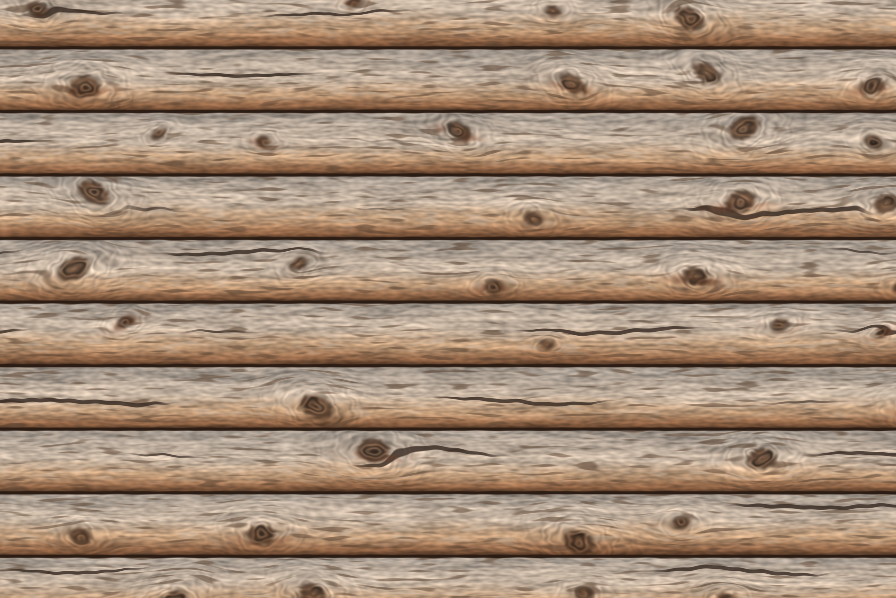
A WebGL 1 fragment shader for this texture:

```glsl
precision highp float;
uniform vec2 u_resolution;

float hash(vec2 p) {
  return fract(sin(dot(p, vec2(127.1, 311.7))) * 43758.545);
}

vec2 gradient(vec2 cell) {
  float a = 6.2832 * hash(cell);
  return vec2(cos(a), sin(a));
}

// Gradient noise, roughly -0.7 to 0.7
float noise(vec2 p) {
  vec2 i = floor(p), f = fract(p);
  vec2 u = f * f * f * (f * (f * 6.0 - 15.0) + 10.0);
  vec2 e = vec2(1.0, 0.0);
  float low = mix(dot(gradient(i), f), dot(gradient(i + e), f - e), u.x);
  float high = mix(dot(gradient(i + e.yx), f - e.yx), dot(gradient(i + 1.0), f - 1.0), u.x);
  return mix(low, high, u.y);
}

// Weathered grey at the top of a log, warm brown on its underside
vec3 logColor(float v) {
  vec3 c = mix(vec3(0.62, 0.58, 0.54), vec3(0.77, 0.70, 0.63), smoothstep(0.0, 0.42, v));
  c = mix(c, vec3(0.74, 0.60, 0.47), smoothstep(0.42, 0.74, v));
  c = mix(c, vec3(0.57, 0.40, 0.28), smoothstep(0.70, 0.91, v));
  return mix(c, vec3(0.36, 0.24, 0.16), smoothstep(0.88, 1.0, v));
}

void main() {
  // One unit is the height of a log; v runs down from its top edge
  float pixel = 9.41 / u_resolution.y;
  float x = gl_FragCoord.x * pixel;
  float down = 9.656 - gl_FragCoord.y * pixel;
  float row = floor(down);
  float v = fract(down);
  float along = x + row * 37.0;
  float rough = noise(vec2(along * 5.0, down * 7.0));

  // Knots bend the grain around them
  float flow = 0.0, core = 0.0, rim = 0.0, rings = 0.0, stain = 0.0;
  for (int i = -1; i <= 1; i++) {
    float cell = floor(x / 3.3) + float(i);
    vec2 id = vec2(cell, row + 3.0);
    float size = mix(0.05, 0.17, hash(id + 9.2)) * step(0.12, hash(id + 4.7));
    vec2 center = vec2((cell + 0.15 + 0.7 * hash(id)) * 3.3, 0.25 + 0.55 * hash(id + 2.3));
    vec2 d = vec2(x, v) - center;
    d.y += d.x * (hash(id + 6.1) - 0.5) * 0.7;
    float r = length(d * vec2(0.72, 1.0)) + rough * 0.05;
    float reach = exp(-dot(d * vec2(0.6, 1.0), d * vec2(0.6, 1.0)) / (size * size * 7.0 + 0.001));
    float present = step(0.01, size);
    flow -= d.y * reach * 0.85 * present;
    rings += sin(r * 62.0 + rough * 4.0) * reach * present;
    core = max(core, present * (1.0 - smoothstep(size - 0.05, size + 0.02 + pixel, r)));
    rim = max(rim, present * (1.0 - smoothstep(0.0, 0.06 + pixel, abs(r - size))));
    float streak = exp(-pow(d.x / (size * 3.0 + 0.01), 2.0) - pow((d.y - 0.5 * size) / 0.08, 2.0));
    stain = max(stain, present * streak * step(0.5, hash(id + 7.9)));
  }
  vec2 grain = vec2(along, v + flow + 0.05 * noise(vec2(along * 0.6, v * 2.0)));

  // Base tone with a wandering, uneven weathering boundary
  float warmth = (hash(vec2(row, 5.0)) - 0.5) * 0.16;
  float weather = noise(vec2(along * 0.55, v * 2.5 + 20.0));
  vec3 color = logColor(clamp(v + (warmth + weather * 0.22) * smoothstep(0.0, 0.3, v) * (1.0 - v), 0.0, 1.0));

  // Long bands, fibres and fine speckle
  float bands = noise(grain * vec2(0.5, 8.0) + 3.0);
  float fibres = noise(grain * vec2(1.6, 17.0) + 11.0);
  float fine = noise(grain * vec2(7.0, 24.0) + 31.0);
  color *= 1.0 + 0.20 * bands + 0.24 * fibres + 0.22 * fine + 0.11 * rings;

  // Bleached flakes and dark pits, broken along the fibres
  float flakes = smoothstep(0.12, 0.38, noise(grain * vec2(2.4, 13.0) + 50.0) + weather * 0.3);
  color = mix(color, vec3(0.82, 0.75, 0.68), 0.38 * flakes * (1.0 - smoothstep(0.65, 0.95, v)));
  float pits = smoothstep(0.20, 0.46, noise(grain * vec2(2.0, 15.0) + 70.0) - weather * 0.25);
  color = mix(color, vec3(0.36, 0.27, 0.20), 0.55 * pits);

  // Drying cracks
  float crackLine = 0.2 + 0.4 * hash(vec2(row, 8.0)) + 0.14 * noise(vec2(along * 0.6, 4.0))
    + 0.04 * noise(vec2(along * 3.5, 9.0));
  float crackWidth = 0.022 * smoothstep(0.0, 0.3, noise(vec2(along * 0.28, 15.0)));
  float crack = 1.0 - smoothstep(crackWidth, crackWidth + pixel, abs(grain.y - crackLine));
  color = mix(color, vec3(0.20, 0.15, 0.12), 0.8 * crack * smoothstep(0.0, 0.012, crackWidth));

  // Knot wood with resin stains
  color = mix(color, vec3(0.47, 0.25, 0.15), 0.55 * stain * smoothstep(-0.25, 0.2, rough + fibres));
  color = mix(color, vec3(0.34, 0.24, 0.17) * (1.0 + 0.7 * rough + 0.3 * rings), 0.85 * core);
  color = mix(color, vec3(0.24, 0.16, 0.11), 0.6 * rim * smoothstep(-0.3, 0.2, rough));

  // Dark joint between logs
  float joint = min(v, 1.0 - v) + 0.012 * noise(vec2(along * 3.0, 2.0));
  color = mix(vec3(0.17, 0.11, 0.08), color, smoothstep(0.012, 0.022 + pixel, joint));
  gl_FragColor = vec4(clamp(color, 0.0, 1.0), 1.0);
}
```
